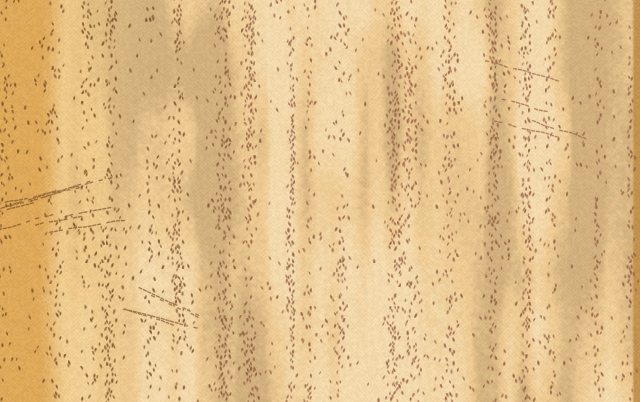
A WebGL 2 fragment shader for this texture:

```glsl
#version 300 es
precision highp float;
// Aged cream and honey panel with soft vertical bands and an orange left margin.
// Value noise shades the ground; jittered grains gather along random vertical
// streaks, and a few dotted scratches cross them at shallow angles.

uniform vec2 u_resolution;
out vec4 fragColor;

const vec3 CREAM  = vec3(0.95, 0.85, 0.67);
const vec3 HONEY  = vec3(0.93, 0.79, 0.57);
const vec3 TAN    = vec3(0.82, 0.69, 0.49);
const vec3 ORANGE = vec3(0.87, 0.66, 0.35);
const vec3 UMBER  = vec3(0.46, 0.30, 0.15);
const vec3 RUSSET = vec3(0.61, 0.37, 0.29);
const int STREAKS = 19;

float hash(vec2 p) {
  return fract(sin(dot(p, vec2(127.1, 311.7))) * 43758.55);
}

float noise(vec2 p) {
  vec2 i = floor(p), f = fract(p);
  f = f * f * (3.0 - 2.0 * f);
  return mix(mix(hash(i), hash(i + vec2(1, 0)), f.x),
             mix(hash(i + vec2(0, 1)), hash(i + vec2(1, 1)), f.x), f.y);
}

float bump(float x, float centre, float width) {
  float d = (x - centre) / width;
  return exp(-d * d);
}

// Chance that a grain appears: thin scatter plus broken vertical streaks
float grainDensity(vec2 uv) {
  float density = 0.07 * noise(uv * vec2(22.0, 5.0));
  for (int i = 0; i < STREAKS; i++) {
    float k = float(i);
    float x = (k + 0.5 + 0.7 * (hash(vec2(k, 3.0)) - 0.5)) / float(STREAKS);
    x += 0.006 * (noise(vec2(uv.y * 5.0, k * 9.0)) - 0.5);
    float width = mix(0.004, 0.012, hash(vec2(k, 8.0)));
    float strength = mix(0.3, 0.65, hash(vec2(k, 5.0))) + 0.4 * bump(x, 0.45, 0.1);
    float breaks = smoothstep(0.1, 0.75, noise(vec2(uv.y * 3.0, k * 7.3)));
    density += strength * mix(0.25, 1.0, breaks) * bump(uv.x, x, width);
  }
  return min(density, 0.85);
}

// Slightly tilted upright ellipses, one per grid cell
float grains(vec2 p, float aspect, float seed, float edge) {
  vec2 cell = vec2(0.0105, 0.0150);
  vec2 id = floor(p / cell);
  vec2 key = id + seed;
  vec2 jitter = vec2(hash(key + 11.3), hash(key + 27.9)) - 0.5;
  vec2 centre = (id + 0.5 + 0.45 * jitter) * cell;
  vec2 radius = vec2(0.0026, 0.0048) * mix(0.65, 1.15, hash(key + 41.7));
  vec2 q = p - centre;
  q.x += q.y * (hash(key + 53.1) - 0.5) * 0.9;
  float d = (length(q / radius) - 1.0) * radius.x;
  float present = step(hash(key), grainDensity(centre / vec2(aspect, 1.0)));
  return present * (1.0 - smoothstep(-edge, edge, d));
}

// Dotted line of given centre, angle and half length
float scratch(vec2 p, vec2 centre, float angle, float halfLength, float edge) {
  vec2 q = p - centre;
  float c = cos(angle), s = sin(angle);
  q = vec2(c * q.x + s * q.y, c * q.y - s * q.x);
  float id = floor(q.x / 0.012);
  float present = step(0.22, hash(vec2(id, centre.x * 91.0)));
  q.y += 0.004 * (noise(vec2(q.x * 30.0, centre.y * 50.0)) - 0.5);
  q.x = abs(q.x - (id + 0.5) * 0.012);
  float d = length(vec2(max(q.x - 0.0035, 0.0), q.y)) - 0.0016;
  float inside = step(abs((id + 0.5) * 0.012), halfLength);
  return present * inside * (1.0 - smoothstep(-edge, edge, d));
}

// Random scratches scattered inside a box around a centre
float scratchGroup(vec2 p, vec2 centre, vec2 spread, float angle, int count, float edge) {
  float mask = 0.0;
  for (int i = 0; i < count; i++) {
    vec2 key = vec2(float(i) * 3.7, centre.x * 17.0);
    vec2 offset = vec2(hash(key), hash(key + 5.1)) * 2.0 - 1.0;
    float tilt = angle + 0.2 * (hash(key + 9.2) - 0.5);
    float halfLength = mix(0.04, 0.11, hash(key + 14.6));
    mask = max(mask, scratch(p, centre + offset * spread, tilt, halfLength, edge));
  }
  return mask;
}

vec3 ground(vec2 uv, vec2 p) {
  float shade = 0.45 * noise(vec2(uv.x * 13.0 + 2.0, uv.y * 1.3))
              + 0.30 * noise(vec2(uv.x * 44.0, uv.y * 1.6 + 4.0))
              + 0.25 * noise(p * 6.0 + 8.0);
  shade += 0.17 * (bump(uv.x, 0.355, 0.035) + bump(uv.x, 0.89, 0.03));
  shade -= 0.25 * bump(uv.x, 0.72, 0.09) * smoothstep(0.3, 1.0, uv.y);
  shade += 0.08 * (noise(p * 110.0) - 0.5);
  vec3 col = mix(CREAM, HONEY, smoothstep(0.32, 0.53, shade));
  col = mix(col, TAN, smoothstep(0.50, 0.70, shade));
  float margin = uv.x + 0.012 * (noise(vec2(uv.y * 4.0, 6.0)) - 0.5);
  col = mix(col, HONEY * vec3(1.0, 0.98, 0.88), 0.6 * (1.0 - smoothstep(0.1, 0.24, margin)));
  col = mix(col, ORANGE, 1.0 - smoothstep(0.06, 0.11, margin));
  return mix(col, ORANGE * 0.87, smoothstep(0.987, 0.992, uv.x));
}

void main() {
  vec2 uv = gl_FragCoord.xy / u_resolution;
  float aspect = u_resolution.x / u_resolution.y;
  vec2 p = vec2(uv.x * aspect, uv.y);
  float edge = 0.8 / u_resolution.y;
  // Ground with fine weave and grit
  vec3 col = ground(uv, p);
  col += 0.012 * sin(p.x * 640.0) * sin(p.y * 640.0) + 0.05 * (noise(p * 230.0) - 0.5);
  // Grains and scratches
  float marks = max(grains(p, aspect, 0.0, edge), grains(p + vec2(0.0052, 0.0074), aspect, 71.0, edge) * 0.8);
  float lines = scratchGroup(p, vec2(0.15, 0.48), vec2(0.14, 0.10), 0.25, 10, edge);
  lines = max(lines, scratchGroup(p, vec2(0.40, 0.25), vec2(0.06, 0.05), -0.35, 4, edge));
  lines = max(lines, scratchGroup(p, vec2(1.38, 0.78), vec2(0.10, 0.12), -0.25, 4, edge));
  float redness = smoothstep(0.2, 0.45, uv.x) * mix(0.5, 1.0, noise(p * 60.0));
  col = mix(col, mix(UMBER, RUSSET, redness), 0.85 * max(marks, lines * 0.85));
  fragColor = vec4(clamp(col, 0.0, 1.0), 1.0);
}
```
